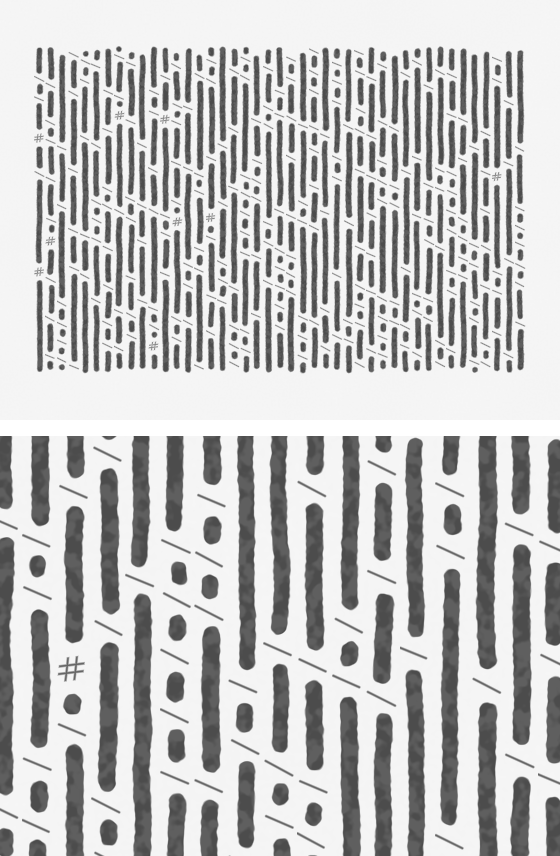
Top: the whole. Bottom: its middle third, enlarged.
Reproduce this pattern procedurally as a Shadertoy shader.

```glsl
#define COLUMNS 43.0
#define PITCHES_HIGH 36.67
#define FIELD_BOTTOM -14.0
#define FIELD_TOP 14.25
#define BAR_RADIUS 0.235
#define PEN_RADIUS 0.032
#define ROW_STEP 1.7
#define ROW_SLOPE 0.47
#define LONGEST_BAR 7.5
#define HATCH_CHANCE 0.045
#define PAPER vec3(0.96)
#define INK vec3(0.335)

float hash(vec2 p) {
    vec3 q = fract(p.xyx * 0.1031);
    q += dot(q, q.yzx + 33.33);
    return fract((q.x + q.y) * q.z);
}

vec2 gradientAt(vec2 cell, vec2 period) {
    float angle = 6.2832 * hash(mod(cell, period) + 7.0);
    return vec2(cos(angle), sin(angle));
}

// Gradient noise over the unit canvas, wrapping after a whole number of cells
float wrappedNoise(vec2 uv, vec2 period) {
    vec2 p = uv * period, i = floor(p), f = p - i;
    vec2 u = f * f * f * (f * (f * 6.0 - 15.0) + 10.0);
    vec2 e = vec2(0.0, 1.0);
    float a = dot(gradientAt(i, period), f);
    float b = dot(gradientAt(i + e.yx, period), f - e.yx);
    float c = dot(gradientAt(i + e.xy, period), f - e.xy);
    float d = dot(gradientAt(i + e.yy, period), f - e.yy);
    return mix(mix(a, b, u.x), mix(c, d, u.x), u.y);
}

float barDistance(vec2 p, float low, float high, float radius) {
    float a = low + radius, b = max(a, high - radius);
    return length(vec2(p.x, p.y - clamp(p.y, a, b))) - radius;
}

float dashDistance(vec2 p, vec2 halfSpan) {
    float t = clamp(dot(p, halfSpan) / dot(halfSpan, halfSpan), -1.0, 1.0);
    return length(p - t * halfSpan) - PEN_RADIUS;
}

// Two leaning strokes crossed by two level ones
float hatchDistance(vec2 p) {
    p.y -= 0.12 * p.x;
    p.x -= 0.15 * p.y;
    float upright = max(abs(abs(p.x) - 0.13), abs(p.y) - 0.31);
    float level = max(abs(abs(p.y) - 0.11), abs(p.x) - 0.34);
    return min(upright, level) - PEN_RADIUS;
}

// Walks up one column: x is the distance to its bars, y to its pen marks
vec2 columnDistance(vec2 p, float column) {
    vec2 nearest = vec2(10.0);
    float drop = column * ROW_SLOPE / ROW_STEP;
    float low = FIELD_BOTTOM + 0.5 * (hash(vec2(column, 91.0)) - 0.5);
    float end = hash(vec2(column, 57.0));
    float top = FIELD_TOP - 0.8 * end * end;

    for (float row = 0.0; row < 20.0; row++) {
        vec2 id = vec2(column, row + 100.0);
        float jitter = 0.2 * (hash(id + 11.0) - 0.5);
        float y = FIELD_BOTTOM + (row + jitter - fract(drop)) * ROW_STEP;
        bool last = y > top - 0.1;

        // Gaps gather along slanted rows, a few columns at a time
        float cluster = hash(vec2(floor(column / 3.0), row - floor(drop) + 60.0));
        bool gap = hash(id) < 0.17 + 0.36 * cluster || y - low > LONGEST_BAR;
        if (!last && (!gap || y < FIELD_BOTTOM + 0.2)) continue;

        bool hatched = !last && y < top - 1.5 && hash(id + 23.0) < HATCH_CHANCE;
        float halfGap = hatched ? 0.74 : 0.39 + 0.1 * hash(id + 31.0);
        float high = last ? top : y - halfGap;
        float shift = 0.08 * (hash(id + 43.0) - 0.5);
        float radius = BAR_RADIUS * (0.95 + 0.14 * hash(id + 47.0));
        if (high - low > 0.35)
            nearest.x = min(nearest.x, barDistance(p - vec2(shift, 0.0), low, high, radius));
        if (last) break;

        vec2 markPoint = p - vec2(shift - 0.05, y);
        vec2 halfSpan = vec2(0.38, -0.15 - 0.06 * hash(id + 53.0));
        float mark = hatched ? hatchDistance(markPoint) : dashDistance(markPoint, halfSpan);
        nearest.y = min(nearest.y, mark);
        low = y + halfGap;
    }
    return nearest;
}

void mainImage(out vec4 fragColor, in vec2 fragCoord) {
    vec2 uv = fragCoord / iResolution.xy;
    vec2 p = (fragCoord - 0.5 * iResolution.xy) / iResolution.y * PITCHES_HIGH;
    float soft = max(PITCHES_HIGH / iResolution.y, 0.03);

    // Paper and ink grain
    float fine = wrappedNoise(uv, vec2(244.0, 183.0));
    float blotch = wrappedNoise(uv, vec2(120.0, 80.0));
    vec3 color = PAPER + 0.006 * fine + 0.004 * wrappedNoise(uv, vec2(8.0, 6.0));

    float column = floor(p.x + 0.5 * COLUMNS);
    if (column >= 0.0 && column < COLUMNS) {
        // Hand wobble and ragged edges
        vec2 local = vec2(p.x + 0.5 * COLUMNS - column - 0.5, p.y);
        vec2 wobbleUv = vec2((column + 0.5) / COLUMNS, uv.y);
        local.x += 0.11 * wrappedNoise(wobbleUv, vec2(COLUMNS, 18.0));
        vec2 d = columnDistance(local, column);
        d.x += 0.04 * fine + 0.03 * blotch;

        // Felt ink pools in patches
        float pool = smoothstep(-0.25, 0.25, blotch + 0.5 * fine);
        vec3 ink = INK + mix(0.038, -0.038, pool);
        color = mix(color, INK, 0.9 * smoothstep(soft, -soft, d.y));
        color = mix(color, ink, smoothstep(soft, -soft, d.x));
    }
    fragColor = vec4(color, 1.0);
}
```
